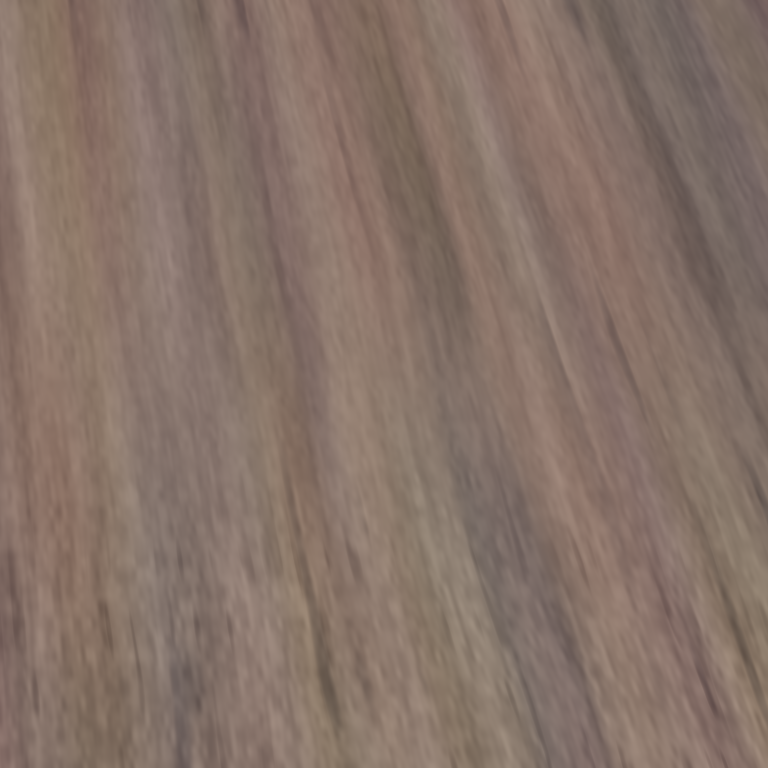
Reproduce this texture procedurally as a Shadertoy shader.

```glsl
float hash(vec2 p) {
    return fract(sin(dot(p, vec2(127.1, 311.7))) * 43758.5453);
}

// Value noise, centred on zero
float noise(vec2 p) {
    vec2 cell = floor(p), f = fract(p);
    f = f * f * (3.0 - 2.0 * f);
    float low = mix(hash(cell), hash(cell + vec2(1, 0)), f.x);
    float high = mix(hash(cell + vec2(0, 1)), hash(cell + vec2(1, 1)), f.x);
    return mix(low, high, f.y) - 0.5;
}

// Two octaves of noise, drawn out along the fibres
float fibres(vec2 p, float across, float along, float seed) {
    vec2 q = p * vec2(across, along) + seed * vec2(17.3, 9.1);
    return 0.75 * noise(q) + 0.5 * noise(q * vec2(2.13, 1.71) + 41.7);
}

float band(float u, float centre, float halfWidth, float blur) {
    return 1.0 - smoothstep(halfWidth - blur, halfWidth + blur, abs(u - centre));
}

void mainImage(out vec4 fragColor, in vec2 fragCoord) {
    vec2 uv = fragCoord / iResolution.xy;
    float depth = 1.0 - uv.y;

    // Fibres fan out towards the lower right and waver a little
    float u = (uv.x - 0.1 * depth) / (1.0 + 0.38 * depth);
    u += 0.014 * noise(vec2(u * 7.0, depth * 3.0) + 5.0);
    u += 0.004 * noise(vec2(u * 25.0, depth * 9.0) + 23.0);
    vec2 p = vec2(u, depth);
    float near = smoothstep(0.5, 0.85, depth);

    // Streaks from broad to fine
    float tone = 0.085 * fibres(p, 9.0, 1.3, 1.0);
    tone += 0.095 * fibres(p, 30.0, 2.2, 2.0);
    tone += mix(0.055, 0.085, near) * fibres(p, 95.0, 6.0, 3.0);
    tone += mix(0.035, 0.075, near) * noise(p * vec2(210.0, 48.0));
    tone += 0.025 * noise(p * vec2(170.0, 90.0) + 63.0);

    // Dark heartwood with a pale stripe beside it
    float heart = band(u, 0.468, 0.036, 0.014) * (0.75 + 0.8 * noise(p * vec2(22.0, 6.0) + 8.0));
    float pale = band(u, 0.675, 0.02, 0.03);
    float corner = smoothstep(0.7, 0.82, u) * (1.0 - smoothstep(0.3, 0.8, depth));
    tone += 0.012 - 0.075 * heart + 0.04 * pale - 0.04 * corner;

    // Long dark cracks in clusters, short pores in the lower part
    float cluster = smoothstep(-0.15, 0.2, noise(p * vec2(8.0, 2.5) + 31.0));
    float crack = smoothstep(0.25, 0.46, noise(p * vec2(55.0, 4.5) + 77.0)) * cluster;
    float pore = smoothstep(0.2, 0.45, noise(p * vec2(125.0, 11.0) + 19.0)) * near;
    tone -= 0.085 * crack + 0.06 * pore;

    // Warm brown, with reddish, tan and cool grey tints
    vec3 color = vec3(0.522, 0.444, 0.402) + tone * vec3(1.02, 1.0, 0.92);
    float red = fibres(p, 11.0, 1.8, 6.0);
    float tan_ = fibres(p, 16.0, 1.5, 7.0);
    color += red * vec3(0.035, -0.018, -0.012);
    color += tan_ * vec3(0.012, 0.012, -0.035);
    float cool = clamp(0.7 * heart + 0.8 * corner + 0.5 * crack - 2.5 * tone, 0.0, 1.0);
    color += cool * vec3(-0.018, 0.0, 0.014);

    fragColor = vec4(color, 1.0);
}
```
